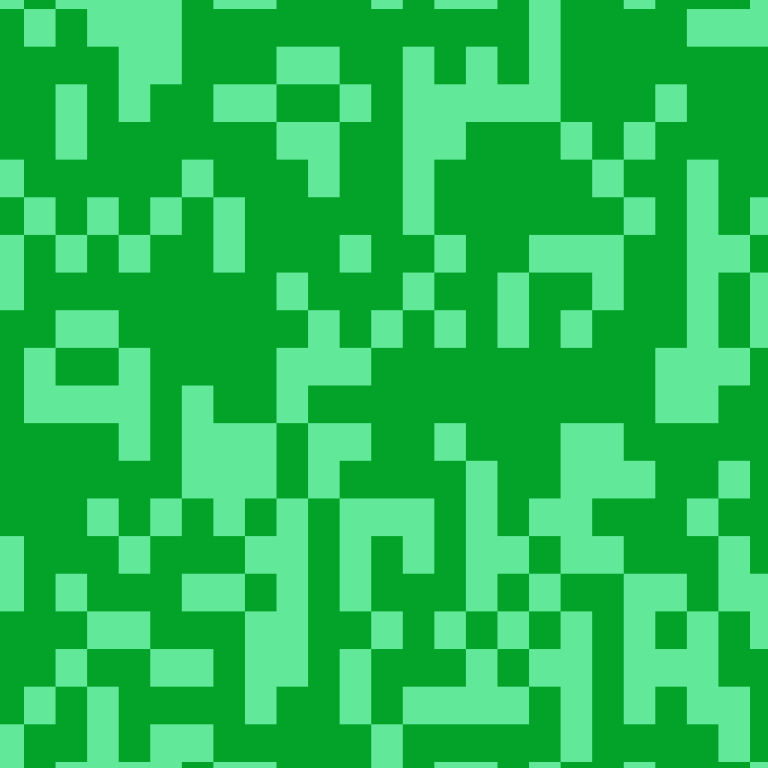
Give the GLSL for this texture, as a Shadertoy shader.

```glsl
// Draws a two-tone mosaic of slightly tall rectangular cells, lit at random.
// Each cell is hashed to a value and lit below a threshold; the values are
// spread evenly over column bands so that the lit share stays constant.

const vec3 DEEP_GREEN = vec3(0.01, 0.64, 0.16);
const vec3 MINT_GREEN = vec3(0.38, 0.91, 0.60);

const vec2 CELL_COUNT = vec2(24.33, 20.40); // cells across the canvas
const vec2 GRID_PHASE = vec2(0.24, 0.84);   // part of the first cell cut off
const float MINT_SHARE = 0.38;

const float BAND_WIDTH = 3.0;  // columns per band
const float BAND_COUNT = 8.0;
const float ROW_PERIOD = 21.0;
const float ROW_SHIFT = 8.0;   // separates related cells of nearby bands

float hash(vec2 p) {
    vec3 q = fract(vec3(p.xyx) * vec3(0.1031, 0.1030, 0.0973));
    q += dot(q, q.yzx + 33.33);
    return fract((q.x + q.y) * q.z);
}

// Random value of a cell, evenly stratified over the bands
float cellValue(vec2 cell) {
    float band = floor(cell.x / BAND_WIDTH);
    vec2 home = vec2(mod(cell.x, BAND_WIDTH),
                     mod(cell.y + ROW_SHIFT * band, ROW_PERIOD));
    return fract(hash(home * 7.0 + 19.0) + 3.0 * band / BAND_COUNT);
}

float lit(vec2 cell, float share) {
    return 1.0 - step(share, cellValue(cell));
}

// Blends the four nearest cells across an edge of the given width
float mosaic(vec2 p, vec2 edgeWidth, float share) {
    vec2 q = p - 0.5;
    vec2 cell = floor(q);
    vec2 t = clamp((fract(q) - 0.5) / edgeWidth + 0.5, 0.0, 1.0);
    float lower = mix(lit(cell, share), lit(cell + vec2(1.0, 0.0), share), t.x);
    float upper = mix(lit(cell + vec2(0.0, 1.0), share),
                      lit(cell + vec2(1.0, 1.0), share), t.x);
    return mix(lower, upper, t.y);
}

void mainImage(out vec4 fragColor, in vec2 fragCoord) {
    vec2 uv = fragCoord / iResolution.xy;
    vec2 pixelInCells = CELL_COUNT / iResolution.xy;
    float mint = mosaic(uv * CELL_COUNT + GRID_PHASE, pixelInCells, MINT_SHARE);
    fragColor = vec4(mix(DEEP_GREEN, MINT_GREEN, mint), 1.0);
}
```
